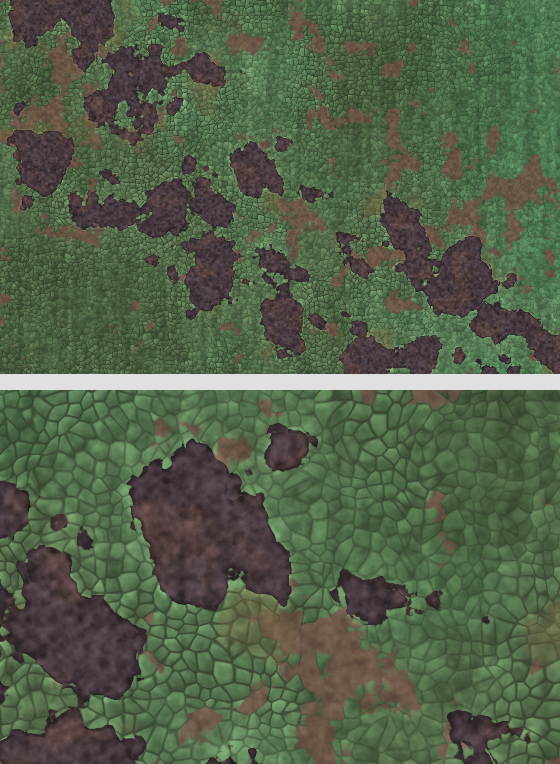
Top: the whole. Bottom: its middle third, enlarged.
This texture is drawn by a Shadertoy shader. Its source:

```glsl
vec2 hash2(vec2 p) {
    vec3 q = fract(p.xyx * vec3(0.1031, 0.1030, 0.0973));
    q += dot(q, q.yzx + 33.33);
    return fract((q.xx + q.yz) * q.zy);
}

float noise(vec2 p) {
    vec2 i = floor(p), f = fract(p);
    f = f * f * (3.0 - 2.0 * f);
    float low = mix(hash2(i).x, hash2(i + vec2(1, 0)).x, f.x);
    float high = mix(hash2(i + vec2(0, 1)).x, hash2(i + vec2(1, 1)).x, f.x);
    return mix(low, high, f.y);
}

float fbm(vec2 p) {
    float sum = 0.0, amp = 0.516;
    for (int i = 0; i < 5; i++) {
        sum += amp * noise(p);
        p = mat2(1.6, 1.2, -1.2, 1.6) * p + 17.3;
        amp *= 0.5;
    }
    return sum;
}

// Paint flakes: x = gap to the next flake, y = random value, z = tilt to light
vec3 flakes(vec2 p) {
    vec2 cell = floor(p), toCentre = vec2(0);
    float near = 9.0, next = 9.0, id = 0.0;
    for (int k = 0; k < 9; k++) {
        vec2 c = cell + vec2(k % 3, k / 3) - 1.0;
        vec2 r = hash2(c + 40.0);
        vec2 delta = c + 0.1 + 0.8 * r - p;
        float d = length(delta);
        if (d < near) {
            next = near;
            near = d;
            id = hash2(c + 91.0).y;
            toCentre = delta;
        } else next = min(next, d);
    }
    return vec3(next - near, id, dot(toCentre, vec2(0.5, -0.85)));
}

// Distance to bare patches, gathered along a falling diagonal band
float patches(vec2 p, float size, float chance) {
    vec2 q = p / size, cell = floor(q);
    float d = 1.0;
    for (int k = 0; k < 9; k++) {
        vec2 c = cell + vec2(k % 3, k / 3) - 1.0;
        vec2 r = hash2(c + 120.0), s = hash2(c + 177.0);
        vec2 centre = c + 0.15 + 0.7 * r;
        float band = abs(dot(centre * size - vec2(0.68, 0.5), vec2(0.568, 0.823)) + 0.06);
        if (s.x > chance * smoothstep(0.44, 0.12, band)) continue;
        float turn = 6.283 * r.y;
        vec2 v = mat2(cos(turn), sin(turn), -sin(turn), cos(turn)) * (q - centre);
        float blob = length(v * vec2(0.8, 1.2)) - 0.21 - 0.22 * s.y;
        float h = max(0.16 - abs(d - blob), 0.0);
        d = min(d, blob) - h * h / 0.64;
    }
    return d * size;
}

void mainImage(out vec4 fragColor, in vec2 fragCoord) {
    vec2 p = fragCoord / iResolution.y;
    float px = 1.0 / iResolution.y;
    vec2 warp = vec2(noise(p * 32.0), noise(p * 32.0 + 70.0)) - 0.5;
    vec3 flake = flakes(p * 74.0 + warp * 1.2);
    float broad = fbm(p * 2.6 + 3.0);
    float fine = fbm(p * 130.0);

    // Ragged bare areas, large and small, chipped along the flakes
    float chipped = 0.012 * (flake.y - 0.5) + 0.02 * (fbm(p * 45.0) - 0.5);
    float large = patches(p, 0.17, 0.9) + 0.25 * (fbm(p * 8.0) - 0.5);
    float small = patches(p + 0.013, 0.05, 0.13) + 0.06 * (fbm(p * 26.0) - 0.5);
    float bare = min(large, small) + chipped;

    // Green paint: dull on the left, fresher and cooler to the right
    float fresh = smoothstep(0.34, 0.66, broad + 0.2 * (p.x - 0.75));
    vec3 paint = mix(vec3(0.295, 0.395, 0.26), vec3(0.345, 0.505, 0.345), fresh);
    paint = mix(paint, vec3(0.29, 0.47, 0.325), 0.7 * smoothstep(0.95, 1.4, p.x));
    float nearBare = smoothstep(0.16, 0.0, large);
    paint = mix(paint, vec3(0.40, 0.51, 0.36), 0.45 * nearBare);
    paint *= 1.0 + 0.22 * (noise(p * vec2(75.0, 5.0)) - 0.5);
    paint *= 1.0 + 0.5 * (fine - 0.5) + 0.2 * (flake.y - 0.5);

    // Cracks and flake relief, gentler on the smooth right side
    float crackle = mix(1.0, 0.45, smoothstep(0.85, 1.35, p.x + 0.8 * (broad - 0.5)));
    crackle *= 0.5 + 0.5 * smoothstep(0.35, 0.6, fbm(p * 7.0 + 30.0));
    paint *= 1.0 + 0.3 * crackle * flake.z;
    float crack = 1.0 - smoothstep(0.03, 0.24, flake.x);
    paint = mix(paint, vec3(0.21, 0.25, 0.18), 0.8 * crackle * crack);

    // Reddish primer and ochre stains showing through
    float worn = fbm(p * vec2(19.0, 16.0) + 50.0) + 0.1 * (flake.y - 0.5);
    worn += 0.35 * (fbm(p * 2.0 + 9.0) - 0.5) + 0.05 * (p.y - 0.5);
    vec3 primer = vec3(0.43, 0.32, 0.275) * (0.75 + 0.5 * fine);
    paint = mix(paint, primer, 0.85 * smoothstep(0.69, 0.725, worn));
    float stain = smoothstep(0.6, 0.72, fbm(p * 11.0 + 80.0)) * nearBare;
    paint = mix(paint, vec3(0.43, 0.39, 0.25) * (0.8 + 0.4 * fine), 0.55 * stain);

    // Raised lip of paint around each bare area
    paint *= 1.0 + 0.16 * smoothstep(0.011, 0.003, bare);

    // Dark rust with brown blooms, pits and a shadow under the lip
    float bloom = smoothstep(0.45, 0.7, fbm(p * 22.0 + 14.0));
    vec3 rust = mix(vec3(0.275, 0.225, 0.25), vec3(0.36, 0.265, 0.245), 0.65 * bloom);
    rust *= 1.0 + 0.9 * (fine - 0.5) + 0.3 * (noise(p * 210.0) - 0.5);
    rust *= 1.0 - 0.35 * smoothstep(-0.010, 0.0, bare);

    vec3 color = mix(rust, paint, smoothstep(-px, px, bare));
    fragColor = vec4(color, 1.0);
}
```
